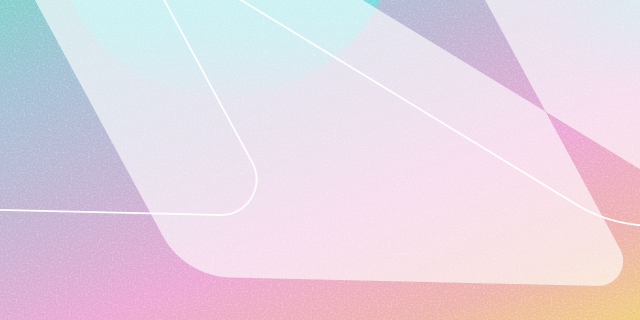
This background is drawn by a Shadertoy shader. Its source:

```glsl
#define PANEL_OPACITY 0.62
#define STROKE_HALF_WIDTH 0.0027
#define GRAIN_SCALE 170.0
#define GRAIN_AMOUNT 0.07
#define RAMP_TILT 0.4
#define GLOW_CENTER vec2(0.703, 1.234)
#define GLOW_RADIUS 0.537

// Unit normals shared by the parallel edges
const vec2 STEEP = vec2(0.8792, 0.4765);
const vec2 SHALLOW = vec2(0.5207, 0.8537);
const vec2 FLOOR = vec2(-0.0230, -0.9997);

const vec3 AQUA = vec3(0.51, 0.87, 0.89);

float halfPlane(vec2 p, vec2 origin, vec2 normal) {
    return dot(p - origin, normal);
}

// Rounded intersection of two half planes; c is the cosine between normals
float roundCorner(float a, float b, float c, float r) {
    a += r;
    b += r;
    bool atTip = min(a - c * b, b - c * a) > 0.0;
    float tip = sqrt(max(a * a + b * b - 2.0 * a * b * c, 0.0) / (1.0 - c * c));
    return (atTip ? tip : max(a, b)) - r;
}

float coverage(float d) {
    return clamp(0.5 - d * iResolution.y, 0.0, 1.0);
}

vec2 hash2(vec2 p) {
    vec3 q = fract(p.xyx * vec3(0.1031, 0.1030, 0.0973));
    q += dot(q, q.yzx + 33.33);
    return fract((q.xx + q.yz) * q.zy);
}

// Distance to the nearest scattered point
float cellular(vec2 p) {
    vec2 cell = floor(p), f = fract(p);
    float nearest = 2.0;
    for (int y = -1; y <= 1; y++)
        for (int x = -1; x <= 1; x++) {
            vec2 offset = vec2(x, y);
            nearest = min(nearest, length(offset + hash2(cell + offset) - f));
        }
    return nearest;
}

// Teal to gold colour ramp
vec3 ramp(float t) {
    const vec3 colors[6] = vec3[6](
        vec3(0.55, 0.83, 0.82), vec3(0.67, 0.775, 0.85),
        vec3(0.79, 0.725, 0.84), vec3(0.935, 0.68, 0.85),
        vec3(0.94, 0.72, 0.70), vec3(0.95, 0.82, 0.53));
    const float stops[6] = float[6](0.0, 0.17, 0.40, 0.62, 0.84, 1.0);
    vec3 color = colors[0];
    for (int i = 1; i < 6; i++) {
        float k = (t - stops[i - 1]) / (stops[i] - stops[i - 1]);
        color = mix(color, colors[i], clamp(k, 0.0, 1.0));
    }
    return color;
}

// Quadrilateral with two rounded feet, joined to a wedge at its crossing edges
float panelDistance(vec2 p) {
    float left = halfPlane(p, vec2(0.109, 1.0), -STEEP);
    float right = halfPlane(p, vec2(1.516, 1.0), STEEP);
    float top = halfPlane(p, vec2(1.133, 1.0), SHALLOW);
    float base = halfPlane(p, vec2(0.716, 0.133), FLOOR);
    float c = dot(STEEP, FLOOR);
    float feet = max(roundCorner(left, base, -c, 0.25),
                     roundCorner(right, base, c, 0.078));
    return min(max(feet, top), max(-right, -top));
}

// Two bent outlines
float strokeDistance(vec2 p) {
    float hook = roundCorner(halfPlane(p, vec2(0.513, 1.0), STEEP),
                             halfPlane(p, vec2(0.0, 0.344), FLOOR),
                             dot(STEEP, FLOOR), 0.111);
    float sweep = roundCorner(halfPlane(p, vec2(0.753, 1.0), -SHALLOW),
                              halfPlane(p, vec2(1.904, 0.298), FLOOR),
                              dot(-SHALLOW, FLOOR), 0.458);
    return min(abs(hook), abs(sweep)) - STROKE_HALF_WIDTH;
}

void mainImage(out vec4 fragColor, in vec2 fragCoord) {
    vec2 p = fragCoord / iResolution.y;

    // Diagonal gradient with aqua light along the top
    vec3 color = ramp((1.0 - p.y + RAMP_TILT * p.x) / 1.8);
    float disc = smoothstep(0.012, -0.012, length(p - GLOW_CENTER) - GLOW_RADIUS);
    color = mix(color, AQUA, disc * smoothstep(0.62, 1.0, p.y));
    float cornerGlow = smoothstep(0.4, 0.0, length(p - vec2(2.03, 1.05)));
    color = mix(color, AQUA, 0.5 * cornerGlow);

    // Grain lies beneath the translucent panel
    color += GRAIN_AMOUNT * (cellular(p * GRAIN_SCALE) - 0.48);

    color = mix(color, vec3(1.0), PANEL_OPACITY * coverage(panelDistance(p)));
    color = mix(color, vec3(1.0), coverage(strokeDistance(p)));
    fragColor = vec4(color, 1.0);
}
```
